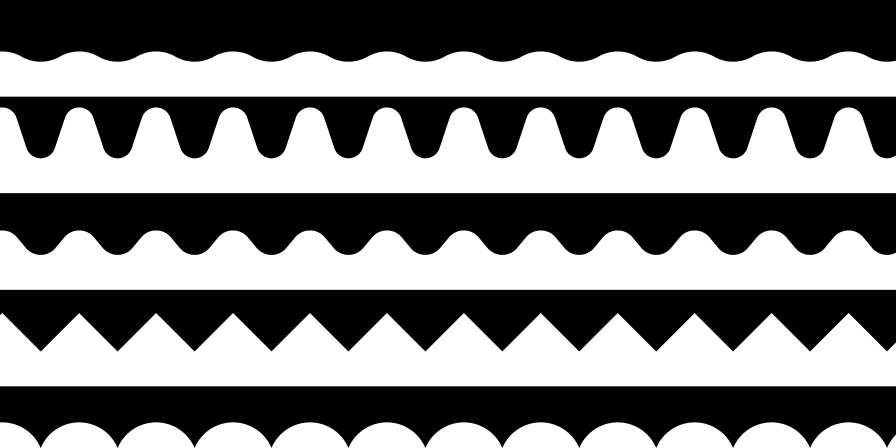
Reproduce this pattern procedurally as a Shadertoy shader.

```glsl
// Height above the trough of arcs joined by straight flanks; one period is 1 wide.
float roundedWave(float fromCrest, float height, float slope) {
    float secant = sqrt(1.0 + slope * slope);
    float radius = (0.25 * slope - 0.5 * height) / (secant - 1.0);
    float q = 0.25 - abs(fromCrest - 0.25);
    float arc = 0.5 * height - radius + sqrt(max(radius * radius - q * q, 0.0));
    float flank = slope * (0.25 - q);
    float y = q < radius * slope / secant ? arc : flank;
    return 0.5 * height + (fromCrest < 0.25 ? y : -y);
}

// Circular arcs meeting in sharp cusps.
float scallop(float fromCrest, float height) {
    float radius = (0.25 + height * height) / (2.0 * height);
    return height - radius + sqrt(radius * radius - fromCrest * fromCrest);
}

float borderEdge(int row, float fromCrest) {
    if (row == 0) return roundedWave(fromCrest, 0.133, 0.56);
    if (row == 1) return roundedWave(fromCrest, 0.661, 3.0);
    if (row == 2) return roundedWave(fromCrest, 0.318, 1.2);
    if (row == 3) return 0.5 - fromCrest; // zigzag
    return scallop(fromCrest, 0.334);
}

// 1 on the white ground, 0 inside a black border; p.y runs downwards.
float ground(vec2 p) {
    float pitch = 1.2555;
    float row = floor(p.y / pitch);
    float depth = p.y - row * pitch;
    float fromCrest = abs(fract(p.x - 0.029 + 0.5) - 0.5);
    return step(0.802 - borderEdge(int(row), fromCrest), depth);
}

void mainImage(out vec4 fragColor, in vec2 fragCoord) {
    // Average a 6 by 6 grid of samples to smooth the edges
    float white = 0.0;
    for (int i = 0; i < 36; i++) {
        vec2 offset = (vec2(i % 6, i / 6) + 0.5) / 6.0 - 0.5;
        vec2 p = (fragCoord + offset) / iResolution.y;
        white += ground(5.823 * vec2(p.x, 1.0 - p.y));
    }
    fragColor = vec4(vec3(white / 36.0), 1.0);
}
```
